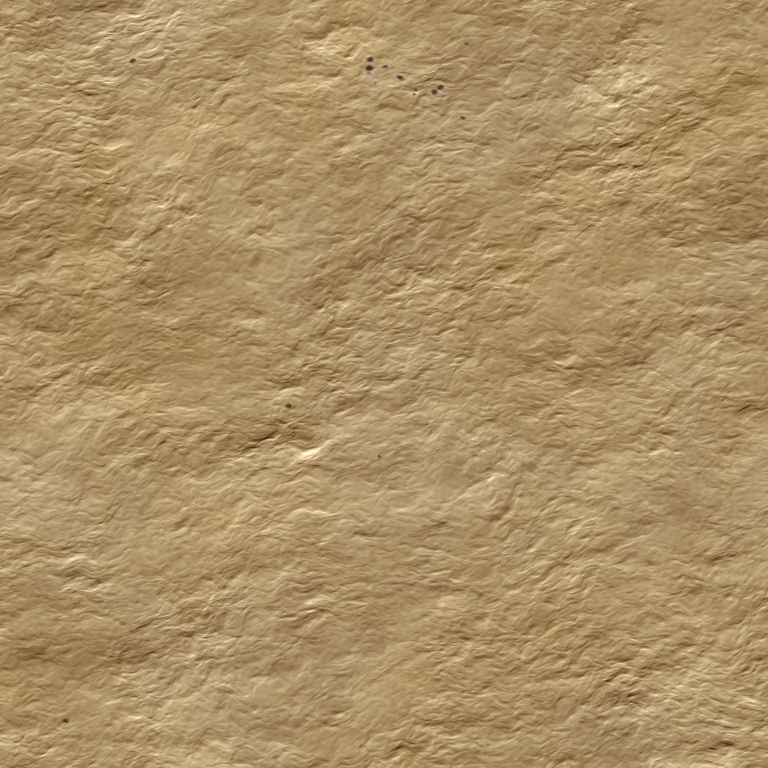
Give the GLSL for this texture, as a Shadertoy shader.

```glsl
// Wrinkled tan hide: short crossing creases lit from above, soft stains and a few dark pits.

vec2 hash2(vec2 cell) {
    uvec2 v = uvec2(ivec2(cell)) * 1664525u + 1013904223u;
    v.x += v.y * 1664525u;
    v.y += v.x * 1664525u;
    v ^= v >> 16u;
    v.x += v.y * 1664525u;
    v.y += v.x * 1664525u;
    v ^= v >> 16u;
    return vec2(v & 65535u) / 65535.0;
}

float cornerSlope(vec2 cell, vec2 offset) {
    float angle = 6.2832 * hash2(cell).x;
    return dot(vec2(cos(angle), sin(angle)), offset);
}

// Gradient noise, about -0.7 to 0.7
float noise(vec2 p) {
    vec2 i = floor(p), f = p - i;
    vec2 u = f * f * f * (f * (f * 6.0 - 15.0) + 10.0);
    vec2 e = vec2(1, 0);
    float low = mix(cornerSlope(i, f), cornerSlope(i + e.xy, f - e.xy), u.x);
    float high = mix(cornerSlope(i + e.yx, f - e.yx), cornerSlope(i + e.xx, f - e.xx), u.x);
    return mix(low, high, u.y);
}

vec2 rotate(vec2 p, float angle) {
    float c = cos(angle), s = sin(angle);
    return vec2(c * p.x + s * p.y, c * p.y - s * p.x);
}

// Bends the creases slightly, in broad and in small kinks
vec2 warp(vec2 p) {
    vec2 broad = vec2(noise(p * 4.0 + 11.0), noise(p * 4.0 + 47.0));
    vec2 small = vec2(noise(p * 32.0 + 83.0), noise(p * 32.0 + 29.0));
    return p + 0.035 * broad + 0.007 * small;
}

// Height of the surface: crossing octaves, nearly flat above and creased below
float creases(vec2 p) {
    vec2 q = warp(p);
    float height = 0.0, frequency = 9.0;
    for (int i = 0; i < 6; i++) {
        float octave = float(i);
        float tilt = 0.22 + 0.32 * sin(octave * 2.4 + 0.6);
        vec2 stretched = rotate(q, tilt) * vec2(0.58, 1.0) * frequency;
        float n = noise(stretched + octave * 17.3);
        float weight = min(0.45 + 0.25 * octave, 1.4);
        height += weight * (0.85 * n - 0.75 * abs(n)) / frequency;
        frequency *= 1.85;
    }
    return height;
}

void mainImage(out vec4 fragColor, in vec2 fragCoord) {
    vec2 p = fragCoord / iResolution.y;

    // Relief shading, stronger in some regions
    float stepSize = 0.0012;
    vec2 towardLight = vec2(-0.3, 0.95);
    float slope = (creases(p) - creases(p + stepSize * towardLight)) / stepSize;
    float roughness = 1.0 + 0.6 * noise(p * 4.5 + 63.0) + 0.8 * noise(p * 13.0 + 19.0);
    float tone = 0.034 * roughness * slope;

    // Broad stains, mottling and fine grain
    vec2 q = warp(p);
    tone += 0.07 * noise(q * vec2(2.5, 4.0) + 5.0);
    tone += 0.075 * noise(rotate(q, 0.1) * vec2(6.0, 12.0) + 21.0);
    tone += 0.05 * noise(rotate(q, 0.25) * vec2(22.0, 40.0) + 33.0);
    tone += 0.045 * noise(rotate(p, 0.3) * vec2(120.0, 170.0));

    // Golden and greyish patches
    float gold = noise(q * vec2(3.0, 4.0) + 71.0) + 0.5 * noise(q * 14.0 + 9.0);
    vec3 color = vec3(0.672, 0.563, 0.397) + tone * vec3(0.96, 1.04, 1.0);
    color += gold * vec3(0.008, 0.0, -0.035);

    // Pits: a pale lumpy cluster, then lone specks
    for (int i = 0; i < 18; i++) {
        vec2 random = hash2(vec2(i, 37));
        float size = hash2(vec2(i, 91)).x;
        bool clustered = i < 12;
        vec2 center = clustered
            ? vec2(0.48, 0.89) + random * vec2(0.1, 0.03) - vec2(0.0, 0.04 * random.x)
            : 0.05 + 0.9 * random;
        vec2 d = p - center + 0.002 * noise(p * 150.0);
        if (clustered) {
            float lump = exp(-dot(d, d) / 0.00006);
            color = mix(color, vec3(0.70, 0.61, 0.49) + tone, 0.45 * lump);
        }
        float radius = mix(0.0015, 0.004, size);
        float pit = 1.0 - smoothstep(0.4, 1.4, length((d - vec2(0.0, 0.004)) * vec2(0.8, 1.1)) / radius);
        color = mix(color, vec3(0.20, 0.14, 0.09), pit * mix(0.4, 0.9, size));
    }

    fragColor = vec4(clamp(color, 0.0, 1.0), 1.0);
}
```
